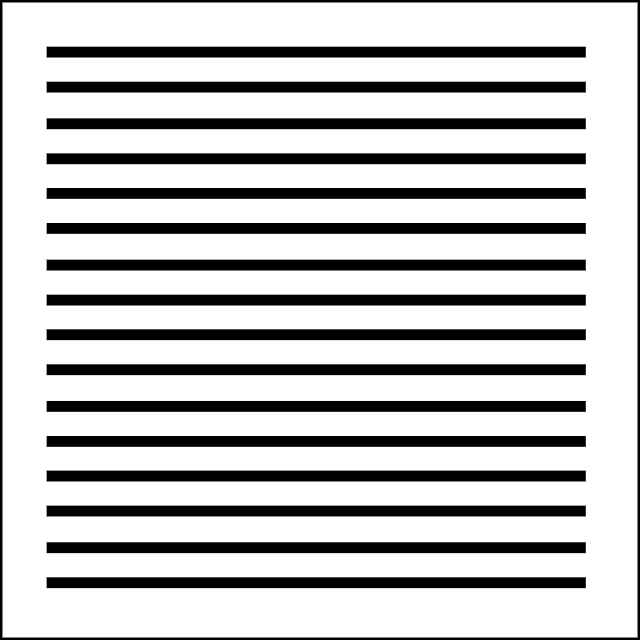
Write a three.js fragment shader that draws this pattern.

```glsl
varying vec2 vUv;

float boxDistance(vec2 p, vec2 halfSize) {
  vec2 d = abs(p) - halfSize;
  return max(d.x, d.y);
}

// Bar centre measured down from the top: groups of four, each two uneven pairs
float barOffset(float index) {
  float group = floor(index / 4.0);
  float pair = floor(mod(index, 4.0) / 2.0);
  return 0.0814 + group * 0.2208 + pair * 0.112 + mod(index, 2.0) * 0.0547;
}

float coverage(float dist, float pixel) {
  return clamp(0.5 - dist / pixel, 0.0, 1.0);
}

void main() {
  float pixel = fwidth(vUv.y);

  // Sixteen horizontal bars
  float bars = 1.0;
  for (int i = 0; i < 16; i++) {
    vec2 centre = vec2(0.4941, 1.0 - barOffset(float(i)));
    bars = min(bars, boxDistance(vUv - centre, vec2(0.4212, 0.00846)));
  }

  // Thin frame along the canvas edge
  float frame = -boxDistance(vUv - 0.5, vec2(0.4961));

  float ink = coverage(min(bars, frame), pixel);
  vec3 paper = vec3(1.0);
  vec3 black = vec3(0.0);
  gl_FragColor = vec4(mix(paper, black, ink), 1.0);
}
```
